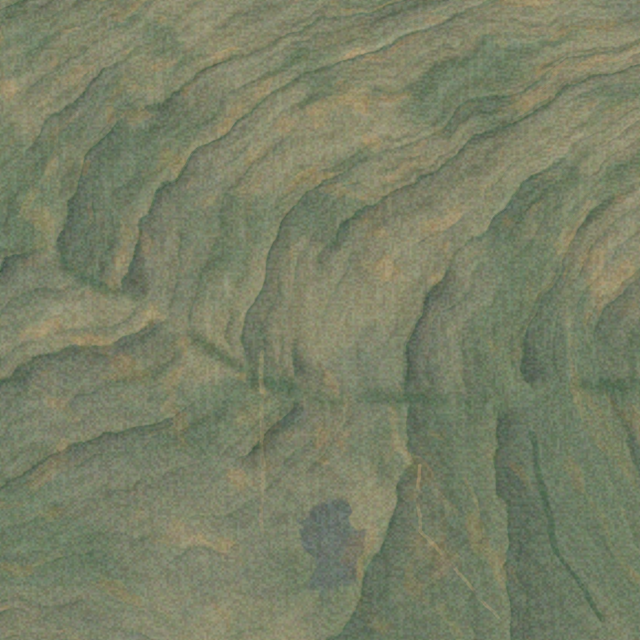
Write a three.js fragment shader that draws this texture.

```glsl
varying vec2 vUv;

const vec3 TAN = vec3(0.56, 0.555, 0.44);
const vec3 SAGE = vec3(0.49, 0.515, 0.425);
const vec3 GREEN = vec3(0.42, 0.485, 0.385);
const vec3 SLATE = vec3(0.32, 0.365, 0.325);
const vec3 SCRUB = vec3(0.25, 0.36, 0.27);
const vec3 PALE = vec3(0.62, 0.585, 0.45);
const vec3 POND = vec3(0.37, 0.42, 0.40);

float hash(vec2 p) {
  return fract(sin(dot(p, vec2(127.1, 311.7))) * 43758.5453);
}

float noise(vec2 p) {
  vec2 i = floor(p), f = fract(p);
  f = f * f * (3.0 - 2.0 * f);
  return mix(mix(hash(i), hash(i + vec2(1.0, 0.0)), f.x),
             mix(hash(i + vec2(0.0, 1.0)), hash(i + 1.0), f.x), f.y);
}

float fbm(vec2 p) {
  float sum = 0.0, amp = 0.5;
  for (int i = 0; i < 5; i++) {
    sum += amp * noise(p);
    p = mat2(0.8, 0.6, -0.6, 0.8) * p * 2.03 + 7.3;
    amp *= 0.5;
  }
  return sum;
}

// Signed height above the valley floor that crosses the plane
float aboveValley(vec2 p) {
  return p.y - mix(0.6, 0.37, smoothstep(0.0, 0.62, p.x));
}

// Coordinate across the drainage: curved uphill, fanned out downhill
float flow(vec2 p) {
  float rise = max(p.y - 0.56 + 0.2 * p.x, 0.0);
  float fall = max(-aboveValley(p), 0.0);
  return p.x - 1.7 * rise * rise + fall * mix(1.15, -0.35, p.x);
}

float flowStretch(vec2 p) {
  vec2 e = vec2(0.004, 0.0);
  float dx = flow(p + e) - flow(p - e);
  float dy = flow(p + e.yx) - flow(p - e.yx);
  return max(length(vec2(dx, dy)) / 0.008, 0.4);
}

// x: shaded bank, y: lit bank, z: thin line of scrub
vec3 gullies(float s, float along, float stretch, float spacing, float seed) {
  vec3 sum = vec3(0.0);
  float cell = floor(s / spacing);
  for (int i = -1; i <= 1; i++) {
    float id = cell + float(i);
    float r = hash(vec2(id, seed));
    float d = (s - (id + 0.2 + 0.6 * r) * spacing) / stretch;
    float n = noise(vec2(along * 7.0 + r * 50.0, id * 3.7 + seed));
    float strength = smoothstep(0.15, 0.7, n);
    float width = spacing * (0.1 + 0.22 * n) / stretch;
    float side = smoothstep(-0.003, 0.004, d);
    float bank = side * exp(-max(d, 0.0) / width);
    float crest = (1.0 - side) * exp(min(d, 0.0) / (width * 0.6));
    sum += strength * vec3(bank, crest, exp(-d * d / 0.000008));
  }
  return sum;
}

float relief(vec2 p) {
  return fbm(vec2(flow(p) * 15.0, (p.x + p.y) * 7.0));
}

float path(vec2 p, vec2 a, vec2 b, float width) {
  vec2 ab = b - a;
  float t = clamp(dot(p - a, ab) / dot(ab, ab), 0.0, 1.0);
  return 1.0 - smoothstep(width * 0.3, width, length(p - a - ab * t));
}

void main() {
  vec2 uv = vUv;
  vec2 broad = vec2(fbm(uv * 4.0), fbm(uv * 4.0 + 31.0)) - 0.5;
  vec2 jag = vec2(fbm(uv * 26.0 + 5.0), fbm(uv * 26.0 + 63.0)) - 0.5;
  vec2 p = uv + 0.13 * broad + 0.022 * jag;
  float h = aboveValley(p);
  float s = flow(p), along = p.x + p.y, stretch = flowStretch(p);
  float upper = step(0.0, h);

  // Ground cover
  float dry = fbm(uv * 7.0 + 12.0) + 0.16 * smoothstep(-0.1, 0.3, h);
  vec3 col = mix(SAGE, TAN, smoothstep(0.4, 0.7, dry));
  float lush = fbm(vec2(s * 9.0, along * 5.0) + 40.0) - 0.12 * smoothstep(-0.1, 0.3, h);
  col = mix(col, GREEN, 0.85 * smoothstep(0.36, 0.58, lush));

  // Large and small gullies, deepest near the valley
  float fade = smoothstep(0.0, 0.035, abs(h));
  float depth = mix(0.5, 1.0, exp(-5.0 * abs(h)));
  vec3 large = gullies(s, along, stretch, 0.145, 3.0 + 8.0 * upper) * fade;
  vec3 small = gullies(s + 0.03 * broad.x, along * 2.0, stretch, 0.055, 21.0 + 8.0 * upper) * fade;
  vec3 cut = large + 0.42 * small;
  col = mix(col, PALE, 0.3 * min(cut.y, 1.0));
  col = mix(col, SLATE, 0.85 * depth * min(cut.x, 1.0));
  col = mix(col, SCRUB, 0.5 * min(cut.z, 1.0));

  // Scrub along the valley floor
  float floorScrub = exp(-h * h / 0.00025) * smoothstep(0.35, 0.65, fbm(uv * 18.0));
  col = mix(col, SCRUB, 0.5 * floorScrub);

  // Tracks, a green stream bed and a dull pond
  vec2 q = uv + 0.012 * jag;
  float tracks = path(q, vec2(0.41, 0.45), vec2(0.41, 0.17), 0.005);
  tracks += path(q, vec2(0.652, 0.27), vec2(0.657, 0.17), 0.004);
  tracks += path(q, vec2(0.657, 0.17), vec2(0.79, 0.02), 0.004);
  col = mix(col, PALE, 0.55 * min(tracks, 1.0) * smoothstep(0.2, 0.5, noise(uv * 40.0)));
  float stream = path(q, vec2(0.83, 0.32), vec2(0.87, 0.14), 0.008);
  stream += path(q, vec2(0.87, 0.14), vec2(0.94, 0.03), 0.006);
  col = mix(col, SCRUB, 0.5 * min(stream, 1.0));
  float pond = length((uv + 0.07 * jag - vec2(0.515, 0.15)) / vec2(0.045, 0.085));
  col = mix(col, POND, 0.75 * (1.0 - smoothstep(0.85, 1.1, pond)));

  // Slope light, ochre patches and fine grain
  vec2 e = vec2(0.003, -0.002);
  col += 0.32 * (relief(p - e) - relief(p + e));
  float ochre = smoothstep(0.56, 0.74, fbm(vec2(s * 30.0, along * 16.0) + 90.0));
  col += ochre * vec3(0.07, 0.02, -0.01);
  vec3 tint = vec3(noise(uv * 210.0), noise(uv * 210.0 + 57.0), noise(uv * 210.0 + 91.0));
  col += 0.05 * (tint - 0.5) + 0.09 * (noise(uv * 290.0 + 17.0) - 0.5);
  gl_FragColor = vec4(col, 1.0);
}
```
